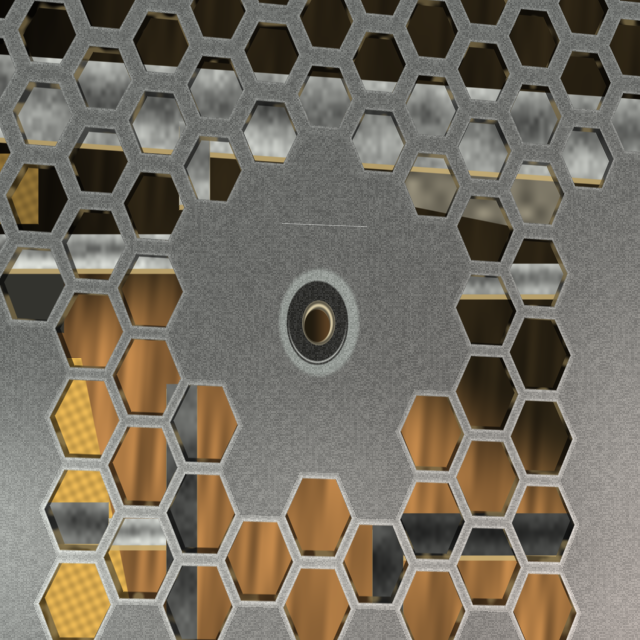
A WebGL 2 fragment shader for this texture:

```glsl
#version 300 es
precision highp float;
// Perforated steel plate with a central rivet, over wood and metal brackets.
uniform vec2 u_resolution;
out vec4 fragColor;

const vec3 STEEL = vec3(0.43, 0.435, 0.425);
const vec3 SILVER = vec3(0.70, 0.71, 0.69);
const vec3 DARK = vec3(0.13, 0.105, 0.06);
const vec3 WOOD = vec3(0.64, 0.45, 0.25);
const vec3 YELLOW = vec3(0.88, 0.69, 0.32);
const vec3 GOLD = vec3(0.80, 0.70, 0.47);
const float HOLE_TOP = 0.375;     // hole half height, upper rows
const float HOLE_LOW = 0.430;     // hole half height, lower rows
const float WALL_DEPTH = 0.14;    // parallax of the plate thickness
const float GRAIN = 0.22;
const float GRAIN_SCALE = 420.0;

// Perspective from lattice (column, row) to the canvas, y pointing down
const mat3 LATTICE = mat3(0.09072, 0.00846, 0.00727,
                          -0.00871, 0.1247, -0.01319,
                          0.53176, 0.03023, 1.04228);

// Brackets below the plate: left, right, top, bottom; and their brightness
const int BARS = 9;
const vec4 BAR[BARS] = vec4[BARS](
  vec4(-0.1, 1.1, 0.085, 0.215), vec4(-0.1, 0.28, 0.366, 0.420),
  vec4(0.71, 0.90, 0.412, 0.460), vec4(-0.1, 0.17, 0.785, 0.850),
  vec4(0.17, 0.26, 0.810, 0.852), vec4(0.62, 0.90, 0.802, 0.868),
  vec4(0.26, 0.308, 0.600, 1.10), vec4(0.28, 0.328, 0.190, 0.32),
  vec4(0.582, 0.630, 0.820, 0.96));
const float TONE[BARS] = float[BARS](0.80, 0.90, 0.80, 0.60, 0.98, 0.32, 0.48, 0.75, 0.36);

float hash(vec2 p) { return fract(sin(dot(p, vec2(127.1, 311.7))) * 43758.5453); }

float noise(vec2 p) {
  vec2 i = floor(p), f = fract(p);
  f = f * f * (3.0 - 2.0 * f);
  return mix(mix(hash(i), hash(i + vec2(1, 0)), f.x),
             mix(hash(i + vec2(0, 1)), hash(i + 1.0), f.x), f.y);
}

float cover(float d, float aa) { return 1.0 - smoothstep(-aa, aa, d); }

float box(vec2 p, vec4 b) {
  return max(max(b.x - p.x, p.x - b.y), max(b.z - p.y, p.y - b.w));
}

float ellipse(vec2 p, vec2 c, vec2 r) { return (length((p - c) / r) - 1.0) * r.x; }

float glow(vec2 p, vec2 c, vec2 r) { p = (p - c) / r; return exp(-dot(p, p)); }

float hexagon(vec2 p, float r) {
  p = abs(p);
  return max(p.y, p.x * 0.866 + p.y * 0.5) - r;
}

// Columns alternate by half a row
vec2 nearestCell(vec2 g) {
  vec2 a = vec2(2.0 * floor(g.x * 0.5 + 0.5), floor(g.y + 0.5));
  vec2 b = vec2(2.0 * floor(g.x * 0.5) + 1.0, floor(g.y) + 0.5);
  vec2 k = vec2(0.866, 1.0);
  return length((g - a) * k) < length((g - b) * k) ? a : b;
}

bool isSolid(vec2 c) {
  float x = abs(c.x);
  bool middle = (x < 1.5 && c.y > 1.8 && c.y < 5.7) || (x < 2.5 && c.y > 2.5 && c.y < 4.5);
  bool sides = (c.x > 4.5 && c.y > 1.8) || (c.x < -4.5 && c.y > 3.8);
  return middle || sides || c.y > 7.25;
}

vec3 underside(vec2 q, float aa) {
  // Wood, darker towards the top and the right
  float lit = smoothstep(0.40, 0.60, q.y - 0.7 * max(q.x - 0.5, -0.05));
  float fibre = noise(vec2(q.x * 70.0 + q.y * 5.0, q.y * 7.0));
  vec3 col = mix(DARK * (0.4 + 0.8 * smoothstep(0.0, 0.25, q.x)), WOOD, lit);
  col *= 0.72 + 0.5 * fibre;
  col = mix(col, vec3(0.20, 0.20, 0.18), cover(box(q, vec4(-0.1, 0.1, 0.42, 0.52)), aa));
  // Studded yellow sheet on the left
  float studs = sin(q.x * 260.0 + q.y * 90.0) * sin(q.y * 260.0 - q.x * 90.0);
  float sheet = cover(q.x - 0.115 - 0.2 * (q.y - 0.5), aa) * step(0.56, q.y);
  sheet = max(sheet, cover(box(q, vec4(-0.1, 0.06, 0.24, 0.35)), aa) * 0.6);
  col = mix(col, YELLOW * (0.95 + 0.1 * studs), sheet);
  // Dull grey block at the upper right
  float block = cover(box(q, vec4(0.63, 0.88, 0.2, 0.32 + 0.2 * (q.x - 0.63))), aa);
  col = mix(col, vec3(0.45, 0.43, 0.37) * (0.7 + 0.6 * noise(q * 45.0)), block);
  for (int i = 0; i < BARS; i++) {
    vec2 p = q - vec2(0.0, i == 0 ? 0.07 * q.x : 0.0);
    float t = clamp((p.y - BAR[i].z) / (BAR[i].w - BAR[i].z), 0.0, 1.0);
    float brushed = 0.25 * noise(vec2(q.x * 130.0, q.y * 90.0)) + 0.4 * noise(q * 24.0);
    float shade = TONE[i] * (0.62 + brushed + 0.22 * cos(t * 7.0));
    col = mix(col, GOLD, cover(box(p - vec2(0.0, 0.008), BAR[i]), aa) * 0.85);
    col = mix(col, SILVER * shade, cover(box(p, BAR[i]), aa));
  }
  return col;
}

vec3 plate(vec2 q, float web) {
  // Broad reflections: lower middle, lower left, right side, perforated rows
  float light = 0.94 + 0.25 * glow(q, vec2(0.5, 0.80), vec2(0.25, 0.16));
  light += 0.45 * glow(q, vec2(0.0, 0.82), vec2(0.2, 0.18));
  light += 0.40 * glow(q, vec2(1.0, 0.80), vec2(0.17, 0.38));
  light += web * (0.10 + 0.42 * smoothstep(0.3, 0.9, q.y));
  light += 0.16 * smoothstep(0.82, 1.0, q.y);
  light += GRAIN * (hash(floor(q * GRAIN_SCALE)) - 0.5) + 0.1 * (noise(q * 160.0) - 0.5);
  vec3 tint = mix(vec3(0.98, 1.01, 1.01), vec3(1.03, 0.99, 0.98), q.x * q.y + 0.3);
  // Fine scratches
  float across = cover(abs(q.y - 0.349 - 0.04 * (q.x - 0.44)) - 0.0007, 0.001);
  float down = cover(abs(q.x - 0.642) - 0.0006, 0.001) * step(0.44, q.y) * step(q.y, 0.55);
  return STEEL * tint * light + 0.2 * across * step(0.44, q.x) * step(q.x, 0.573) + 0.06 * down;
}

void main() {
  vec2 q = gl_FragCoord.xy / u_resolution;
  q.y = 1.0 - q.y;
  float aa = 1.0 / min(u_resolution.x, u_resolution.y);

  // Perforation
  vec3 h = inverse(LATTICE) * vec3(q, 1.0);
  vec2 g = h.xy / h.z, cell = nearestCell(g);
  vec2 local = (g - cell) * vec2(0.866, 1.0);
  float radius = mix(HOLE_TOP, HOLE_LOW, smoothstep(0.15, 0.6, q.y));
  float d = isSolid(cell) ? 0.3 : hexagon(local, radius);
  float inner = hexagon(local + (q - 0.5) * WALL_DEPTH, radius - 0.012);
  vec3 below = underside(q, aa);
  vec3 wall = mix(below * 0.4, GOLD * 0.8, 0.6 * smoothstep(0.4, 0.8, noise(q * 60.0)));
  below = mix(wall, below, cover(inner, aa * 8.0));
  vec3 col = plate(q, exp(-max(d, 0.0) * 7.0));
  col += 0.07 * exp(-pow((d - 0.018) / 0.014, 2.0));
  col = mix(col, below, cover(d, aa * 8.0));

  // Rivet: bright recess, dark washer, hub and bore
  float ring = ellipse(q, vec2(0.4987, 0.5039), vec2(0.0625, 0.0835));
  float washer = ellipse(q, vec2(0.496, 0.5045), vec2(0.048, 0.0655));
  float hub = ellipse(q, vec2(0.498, 0.5045), vec2(0.0255, 0.0345));
  float bore = ellipse(q, vec2(0.4955, 0.509), vec2(0.020, 0.026));
  float speck = hash(floor(q * GRAIN_SCALE)) - 0.5;
  col = mix(col, vec3(0.58, 0.60, 0.58) + 0.1 * speck, cover(ring, aa * 2.5));
  col = mix(col, vec3(0.19, 0.19, 0.18) + 0.09 * speck, cover(washer, aa));
  float rim = cover(abs(washer + 0.003) - 0.001, aa) * smoothstep(0.49, 0.56, q.y);
  col = mix(col, SILVER, rim);
  col = mix(col, mix(SILVER, GOLD, 0.5) * (0.8 + 0.3 * sin(hub * 900.0)), cover(hub, aa));
  col = mix(col, mix(DARK, WOOD * 0.55, smoothstep(0.485, 0.515, q.x)), cover(bore, aa));

  fragColor = vec4(clamp(col, 0.0, 1.0), 1.0);
}
```
